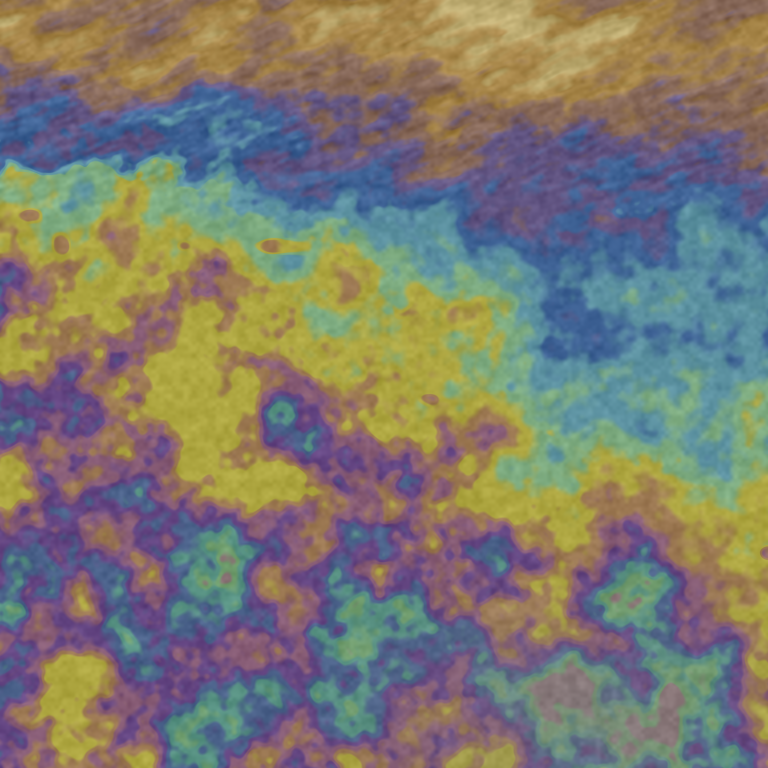
This texture is drawn by a Shadertoy shader. Its source:

```glsl
#define BLOB_SCALE 11.0
#define BLOB_AMOUNT 2.7
#define BAND_AMOUNT 1.5
#define STREAK_AMOUNT 1.7
#define EDGE_WARP 0.035
#define SPOT_SCALE 25.0
#define RELIEF 0.13
#define GRAIN 0.035

// Film colours in order of rising thickness
const vec3 FILM[15] = vec3[15](
    vec3(0.74, 0.67, 0.44), vec3(0.65, 0.52, 0.28), vec3(0.53, 0.41, 0.35),
    vec3(0.38, 0.33, 0.51), vec3(0.24, 0.38, 0.58), vec3(0.36, 0.57, 0.63),
    vec3(0.49, 0.67, 0.50), vec3(0.68, 0.65, 0.25), vec3(0.61, 0.47, 0.32),
    vec3(0.53, 0.36, 0.46), vec3(0.39, 0.27, 0.51), vec3(0.29, 0.38, 0.54),
    vec3(0.34, 0.57, 0.51), vec3(0.44, 0.62, 0.43), vec3(0.55, 0.46, 0.47));

float hash(vec2 p) {
    vec3 q = fract(vec3(p.xyx) * 0.1031);
    q += dot(q, q.yzx + 33.33);
    return fract((q.x + q.y) * q.z);
}

// Value noise from -1 to 1
float noise(vec2 p) {
    vec2 cell = floor(p), f = fract(p);
    f = f * f * (3.0 - 2.0 * f);
    float low = mix(hash(cell), hash(cell + vec2(1, 0)), f.x);
    float high = mix(hash(cell + vec2(0, 1)), hash(cell + vec2(1, 1)), f.x);
    return 2.0 * mix(low, high, f.y) - 1.0;
}

float fbm(vec2 p) {
    float sum = 0.0, amp = 1.0;
    for (int i = 0; i < 4; i++) {
        sum += amp * noise(p);
        p = mat2(0.96, 0.28, -0.28, 0.96) * p * 2.0 + 17.3;
        amp *= 0.66;
    }
    return sum;
}

float bump(vec2 p, vec2 centre, vec2 radius) {
    vec2 q = (p - centre) / radius;
    return exp(-dot(q, q));
}

vec3 filmColour(float thickness) {
    float t = clamp(thickness, 0.0, 13.99);
    int i = int(t);
    return mix(FILM[i], FILM[i + 1], smoothstep(0.1, 0.9, fract(t)));
}

// Wind-drawn ripples of the upper area
float streaks(vec2 p) {
    return fbm(vec2(p.x * 10.0 - p.y * 4.0, p.y * 20.0 - p.x * 5.0) + 60.0);
}

float filmThickness(vec2 p) {
    float blobs = fbm(p * BLOB_SCALE + 5.0);
    float depth = 1.0 - p.y + EDGE_WARP * fbm(p * 14.0 + 31.0);

    // Upper and lower edges of the blue band
    float upper = 0.17 + 0.09 * smoothstep(0.2, 0.7, p.x);
    float lower = 0.21 + 0.49 * smoothstep(0.1, 1.1, p.x);
    float below = depth - lower;
    float band = clamp((depth - upper) / (lower - upper), 0.0, 1.0);
    float inBand = smoothstep(-0.02, 0.03, depth - upper);
    float inMottle = smoothstep(0.06, 0.17, below);

    // Broad slope of the film
    float t = 1.7 - 0.4 * smoothstep(0.3, 0.6, p.x);
    t += (3.5 - t) * smoothstep(0.4, 1.05, depth / upper);
    t -= 1.4 * bump(p, vec2(0.62, 0.96), vec2(0.17, 0.1));
    t += 2.9 * pow(band, 1.4);
    t += 1.9 * (1.0 - band) * bump(p, vec2(1.0, 0.58), vec2(0.13, 0.15));
    t += 2.1 * smoothstep(0.02, 0.2, below);

    // Thicker pools near the bottom
    t += 2.4 * bump(p, vec2(0.1, 0.27), vec2(0.22, 0.13));
    t += 3.6 * bump(p, vec2(0.8, 0.12), vec2(0.24, 0.17));
    t += 1.0 * bump(p, vec2(0.48, 0.13), vec2(0.08, 0.18));

    // Mottling
    float fine = mix(BAND_AMOUNT * 0.7, BLOB_AMOUNT, inMottle) * blobs;
    t += mix(STREAK_AMOUNT * 0.6 * streaks(p), fine, inBand);
    float spot = smoothstep(0.6, 0.85, noise(p * SPOT_SCALE));
    t += 1.8 * spot * smoothstep(-0.03, 0.03, below) * (1.0 - inMottle);
    return mix(t, max(t, 7.0), inMottle);
}

void mainImage(out vec4 fragColor, in vec2 fragCoord) {
    vec2 uv = fragCoord / iResolution.xy;
    vec3 colour = filmColour(filmThickness(uv));

    // Relief, strongest in the ripples at the top
    float ripple = streaks(uv) - streaks(uv + vec2(0.003, 0.007));
    colour += RELIEF * ripple * mix(0.15, 0.7, smoothstep(0.65, 0.85, uv.y));

    // Grey haze with slanting wisps
    float wisps = noise(vec2(uv.x * 22.0 + uv.y * 16.0, uv.y * 4.0 - uv.x * 4.0));
    float haze = bump(uv, vec2(0.74, 0.06), vec2(0.22, 0.13));
    colour = mix(colour, vec3(0.50, 0.49, 0.49), haze * (0.4 + 0.2 * wisps));

    // Soft grain
    colour += GRAIN * (noise(uv * 95.0) + 0.6 * noise(uv * 190.0 + 9.0));
    fragColor = vec4(clamp(colour, 0.0, 1.0), 1.0);
}
```
